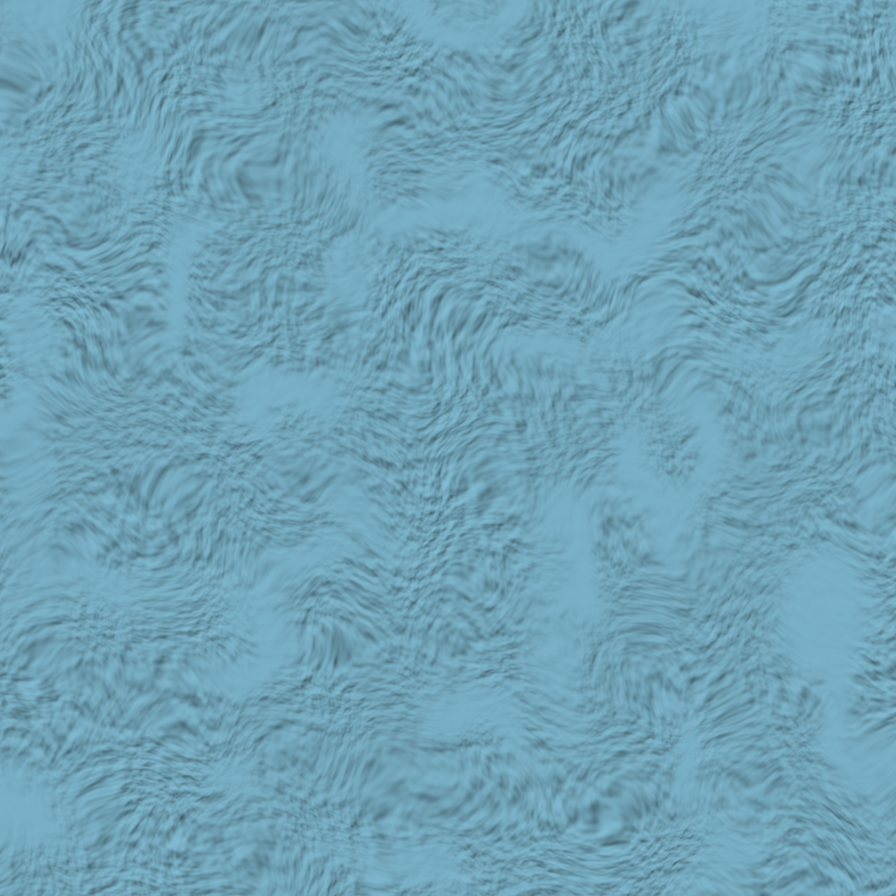
Write a Shadertoy shader that draws this texture.

```glsl
// Blue embossed plaster: fine gradient-noise relief lit from a slowly turning
// direction, worn smooth and paler along broken, soft-edged veins where a
// broad noise field passes through zero.

const vec3 ROUGH_COLOR = vec3(0.432, 0.628, 0.705);
const vec3 WORN_COLOR = vec3(0.470, 0.688, 0.775);
const float GRAIN_SCALE = 46.0;      // coarsest grain cells across the canvas
const float GRAIN_CONTRAST = 0.108;
const float SHADOW_BIAS = 0.18;      // makes shadows deeper than highlights
const float EMBOSS_STEP = 0.0016;
const float WARP_SCALE = 10.0;
const float WARP_AMOUNT = 0.045;
const float LIGHT_ANGLE = 1.95;
const float LIGHT_TURN = 1.5;
const float VEIN_SCALE = 4.2;
const float VEIN_WIDTH = 0.21;

// Integer hash giving a unit gradient for each lattice cell
vec2 cellGradient(vec2 cell) {
    uvec2 v = uvec2(ivec2(cell)) * 1664525u + 1013904223u;
    v.x += v.y * 1664525u;
    v.y += v.x * 1664525u;
    v ^= v >> 16u;
    v.x += v.y * 1664525u;
    v.x ^= v.x >> 16u;
    float angle = float(v.x & 65535u) / 65536.0 * 6.28319;
    return vec2(cos(angle), sin(angle));
}

float gradientNoise(vec2 p) {
    vec2 cell = floor(p);
    vec2 f = p - cell;
    vec2 u = f * f * f * (f * (f * 6.0 - 15.0) + 10.0);
    vec2 right = vec2(1.0, 0.0);
    vec2 up = vec2(0.0, 1.0);
    float a = dot(cellGradient(cell), f);
    float b = dot(cellGradient(cell + right), f - right);
    float c = dot(cellGradient(cell + up), f - up);
    float d = dot(cellGradient(cell + 1.0), f - 1.0);
    return mix(mix(a, b, u.x), mix(c, d, u.x), u.y);
}

// Three octaves, weighted so that the middle one dominates the slope
float grainHeight(vec2 p) {
    float height = 0.0;
    float scale = GRAIN_SCALE;
    for (int i = 0; i < 3; i++) {
        float weight = i == 1 ? 0.85 : 0.58;
        height += weight * gradientNoise(p * scale + float(i) * 17.3) / scale;
        scale *= 1.97;
    }
    return height;
}

// 1 on the worn veins and patches, 0 on the rough ground
float wornAmount(vec2 p) {
    float field = gradientNoise(p * VEIN_SCALE + 3.7)
                + 0.4 * gradientNoise(p * VEIN_SCALE * 2.3 + 21.1);
    float vein = 1.0 - smoothstep(0.02, VEIN_WIDTH, abs(field));
    float gate = smoothstep(-0.18, 0.2, gradientNoise(p * 5.3 + 41.9));
    float patches = smoothstep(0.2, 0.5, gradientNoise(p * 8.5 + 63.2));
    return max(vein * gate, 0.8 * patches);
}

void mainImage(out vec4 fragColor, in vec2 fragCoord) {
    vec2 p = fragCoord / iResolution.y;

    // Bend the grain so that its streaks drift in direction
    vec2 warp = vec2(gradientNoise(p * WARP_SCALE + 7.4),
                     gradientNoise(p * WARP_SCALE + 33.8));
    vec2 grainPos = p + WARP_AMOUNT * warp;

    // Directional slope of the relief
    float angle = LIGHT_ANGLE + LIGHT_TURN * gradientNoise(p * 3.1 + 52.6);
    vec2 toLight = EMBOSS_STEP * vec2(cos(angle), sin(angle));
    float slope = (grainHeight(grainPos - toLight) - grainHeight(grainPos + toLight))
                / (2.0 * EMBOSS_STEP);
    float shade = slope - SHADOW_BIAS * slope * slope;

    // Relief fades out on the worn parts and varies gently elsewhere
    float worn = wornAmount(p + 0.012 * warp);
    float relief = (1.0 - 0.93 * worn) * (1.0 + 0.6 * gradientNoise(p * 6.0 + 11.5));

    vec3 color = mix(ROUGH_COLOR, WORN_COLOR, worn);
    color *= 1.0 + GRAIN_CONTRAST * relief * shade;
    fragColor = vec4(color, 1.0);
}
```
